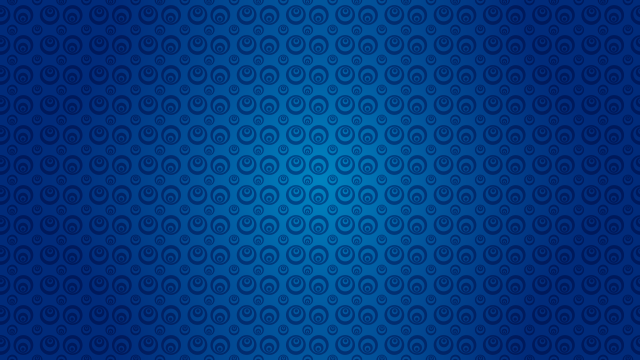
Give the GLSL for this pattern, as a WebGL 1 fragment shader.

```glsl
precision highp float;
// Rows of paired nested-circle "eyes" with smaller eyes in the gaps, tinted
// dark over a blue glow. Each eye is a stack of offset discs in a wrapped cell;
// the glow uses a periodic distance, so all four edges join smoothly.

uniform vec2 u_resolution;

#define REPEATS vec2(13.0, 12.0)           // cells across and down
#define BIG_RADIUS 0.0275                  // in canvas heights
#define SMALL_RADIUS 0.0148
#define GLOW_CENTER vec3(0.000, 0.510, 0.745)
#define GLOW_MIDDLE vec3(0.008, 0.325, 0.605)
#define GLOW_EDGE vec3(0.002, 0.170, 0.480)
#define INK_TINT vec3(0.90, 0.58, 0.74)    // multiplies the glow under the ink
#define GLOW_HEIGHT 0.30                   // vertical weight of the falloff
#define GLOW_POWER 1.25

const float PI = 3.14159265;

// Antialiased coverage of a disc.
float disc(vec2 p, float radius) {
  float pixel = 1.0 / u_resolution.y;
  return clamp(0.5 + (radius - length(p)) / pixel, 0.0, 1.0);
}

// Outer ring, pupil, highlight and dot, each nested inside the one before.
// The gaze is +1 when the inner discs sit high and -1 when they sit low.
float eye(vec2 p, float radius, float gaze) {
  vec2 lean = vec2(0.12, 1.0) * gaze * radius;
  float ink = disc(p, radius);
  ink -= disc(p - 0.10 * lean, 0.74 * radius);
  ink += disc(p - 0.28 * lean, 0.51 * radius);
  ink -= disc(p - 0.37 * lean, 0.29 * radius);
  ink += disc(p - 0.42 * lean, 0.16 * radius);
  return ink;
}

// Offset from the nearest repeat of a point given in cell coordinates.
vec2 wrappedOffset(vec2 cell, vec2 center, vec2 cellSize) {
  return (fract(cell - center + 0.5) - 0.5) * cellSize;
}

float eyePattern(vec2 uv) {
  vec2 cell = uv * REPEATS;
  vec2 cellSize = vec2(u_resolution.x / u_resolution.y, 1.0) / REPEATS;
  float ink = 0.0;
  for (int i = 0; i < 2; i++) {
    float side = float(i);
    float gaze = 1.0 - 2.0 * side;
    vec2 bigCenter = vec2(0.01 + 0.465 * side, 0.5);
    vec2 smallCenter = vec2(0.755 - 0.505 * side, 0.0);
    ink += eye(wrappedOffset(cell, bigCenter, cellSize), BIG_RADIUS, gaze);
    ink += eye(wrappedOffset(cell, smallCenter, cellSize), SMALL_RADIUS, gaze);
  }
  return clamp(ink, 0.0, 1.0);
}

// Radial falloff from the middle, periodic in both directions.
vec3 glow(vec2 uv) {
  vec2 wave = sin(PI * (uv - 0.5));
  float squared = wave.x * wave.x + GLOW_HEIGHT * wave.y * wave.y;
  float t = pow(squared, 0.5 * GLOW_POWER);
  vec3 inner = mix(GLOW_CENTER, GLOW_MIDDLE, clamp(2.0 * t, 0.0, 1.0));
  return mix(inner, GLOW_EDGE, clamp(2.0 * t - 1.0, 0.0, 1.0));
}

void main() {
  vec2 uv = gl_FragCoord.xy / u_resolution;
  vec3 ground = glow(uv);
  vec3 color = mix(ground, ground * INK_TINT, eyePattern(uv));
  gl_FragColor = vec4(color, 1.0);
}
```
